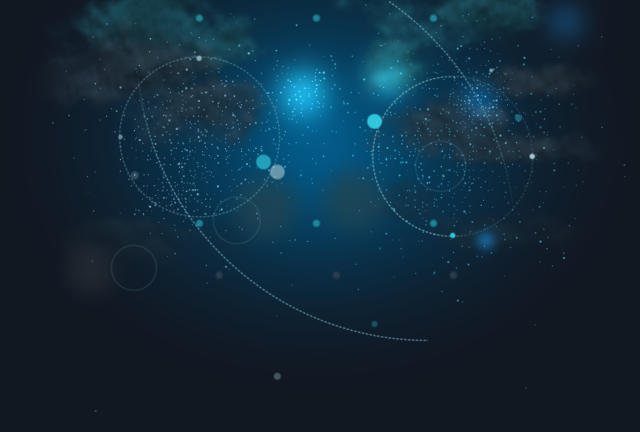
This background is drawn by a Shadertoy shader. Its source:

```glsl
const vec3 NIGHT = vec3(.066, .094, .135);
const vec3 BLUE = vec3(.01, .265, .405);
const vec3 TEAL = vec3(.13, .38, .44);
const vec3 SLATE = vec3(.21, .28, .33);
const vec3 CYAN = vec3(.18, .78, .86);
const vec3 AZURE = vec3(.04, .42, .68);
const vec3 PALE = vec3(.65, .78, .82);

float hash(vec2 p) {
    vec3 q = fract(p.xyx * .1031);
    q += dot(q, q.yzx + 33.33);
    return fract((q.x + q.y) * q.z);
}

float noise(vec2 p) {
    vec2 i = floor(p), f = fract(p);
    f = f * f * (3. - 2. * f);
    return mix(mix(hash(i), hash(i + vec2(1, 0)), f.x),
               mix(hash(i + vec2(0, 1)), hash(i + 1.), f.x), f.y);
}

float fbm(vec2 p) {
    float sum = 0., amp = .5;
    for (int i = 0; i < 5; i++) {
        sum += amp * noise(p);
        p = mat2(1.6, 1.2, -1.2, 1.6) * p + 7.3;
        amp *= .5;
    }
    return sum;
}

float glow(vec2 p, vec2 centre, float radius) {
    vec2 d = (p - centre) / radius;
    return exp(-dot(d, d));
}

float disc(vec2 p, vec2 centre, float radius, float soft) {
    return 1. - smoothstep(radius - soft, radius + soft, length(p - centre));
}

float ring(vec2 p, vec2 centre, float radius, float aa) {
    return 1. - smoothstep(.0003, .0003 + 1.3 * aa, abs(length(p - centre) - radius));
}

float dottedRing(vec2 p, vec2 centre, float radius, float aa) {
    vec2 d = p - centre;
    float count = floor(6.2832 * radius / .009);
    float dash = .6 + .4 * cos(atan(d.y, d.x) * count);
    return ring(p, centre, radius, aa) * dash;
}

// Elliptical cloud bank whose rim is broken up by noise
float puff(vec2 p, vec4 bank, float n) {
    return smoothstep(0., .75, 1. - length((p - bank.xy) / bank.zw) + (n - .5) * 1.8);
}

// One jittered speck per grid cell
float specks(vec2 p, float scale, float density, float aa) {
    vec2 cell = floor(p * scale), f = fract(p * scale);
    vec2 spot = .25 + .5 * vec2(hash(cell + 3.1), hash(cell + 17.7));
    float pick = hash(cell + 41.3);
    float size = mix(.0008, .0024, pow(hash(cell + 9.2), 4.));
    float lit = step(pick, density) * (.35 + .65 * hash(cell + 5.));
    return lit * disc(f / scale, spot / scale, size, aa);
}

void mainImage(out vec4 fragColor, in vec2 fragCoord) {
    vec2 p = fragCoord / iResolution.y;
    float aa = 1. / iResolution.y;

    // Blue night glow
    float halo = smoothstep(1.15, 0., length((p - vec2(.74, .68)) / vec2(.64, .51)));
    vec3 col = mix(NIGHT, BLUE, halo);
    col += vec3(0., .09, .13) * glow(p, vec2(.74, .66), .17);

    // Cloud banks: centre and radii
    vec4 upper[4] = vec4[](vec4(.36, .95, .25, .09), vec4(.53, .91, .13, .09),
        vec4(1.05, .98, .29, .09), vec4(.91, .835, .10, .085));
    vec4 lower[5] = vec4[](vec4(.30, .83, .25, .10), vec4(.47, .76, .16, .10),
        vec4(1.26, .81, .20, .05), vec4(1.22, .655, .20, .05), vec4(1.03, .715, .18, .075));
    vec4 faint[3] = vec4[](vec4(1.16, .47, .20, .06), vec4(.27, .45, .27, .07), vec4(.95, .53, .09, .05));
    float n = fbm(p * 9.), above = fbm((p + vec2(.005, .02)) * 9.);
    float light = clamp(.72 + 1.7 * (n - above), .3, 1.3);
    float tealBank = 0., greyBank = 0., mist = 0.;
    for (int i = 0; i < 4; i++) tealBank = max(tealBank, puff(p, upper[i], n));
    for (int i = 0; i < 5; i++) greyBank = max(greyBank, puff(p, lower[i], n));
    for (int i = 0; i < 3; i++) mist = max(mist, puff(p, faint[i], n));
    float sides = smoothstep(.05, .24, p.x) * smoothstep(1.47, 1.28, p.x);
    col = mix(col, TEAL * light, tealBank * .8 * sides);
    col = mix(col, SLATE * light, greyBank * .72 * sides);
    col = mix(col, SLATE * light * .8, mist * .3 * sides);

    // Bright hazes and blurred grey globes
    col += CYAN * (.5 * glow(p, vec2(.70, .785), .06) + .5 * glow(p, vec2(.90, .825), .05));
    col += AZURE * (.35 * glow(p, vec2(1.11, .765), .045) + .5 * glow(p, vec2(1.125, .443), .022)
        + .3 * glow(p, vec2(1.31, .95), .05));
    float globes = disc(p, vec2(.615, .52), .065, .045) + disc(p, vec2(.82, .535), .065, .045);
    col = mix(col, vec3(.13, .27, .32), globes * .75);
    col = mix(col, vec3(.17, .19, .22), .6 * disc(p, vec2(.21, .375), .05, .045));

    // Star dust
    float dust = glow(p, vec2(.47, .68), .17) + glow(p, vec2(1.05, .67), .19)
        + .7 * glow(p, vec2(.70, .77), .08);
    float knots = glow(p, vec2(.41, .555), .045) + glow(p, vec2(1.11, .77), .045);
    float stars = specks(p, 62., dust * .55, aa) + specks(p + 3., 110., dust * .3 + knots * .7, aa);
    col += mix(PALE, CYAN, smoothstep(.5, .9, p.x) * .7) * stars * .65;

    // Dotted orbits and thin rings
    float orbit = dottedRing(p, vec2(.462, .683), .185, aa) * .35;
    orbit += dottedRing(p, vec2(1.048, .638), .185, aa) * mix(.6, .15, smoothstep(1., 1.1, p.x));
    orbit += dottedRing(p, vec2(.99, .885), .673, aa) * step(p.x, .99) * smoothstep(.87, .6, p.y) * .55;
    orbit += dottedRing(p, vec2(.519, .442), .673, aa) * step(.9, p.x) * smoothstep(.42, .9, p.y) * .55;
    orbit += .12 * (ring(p, vec2(.31, .38), .052, aa) + ring(p, vec2(.548, .49), .054, aa)
        + ring(p, vec2(1.02, .615), .058, aa));
    col = mix(col, vec3(.5, .74, .8), orbit);

    // Rows of small lights
    for (int i = 0; i < 3; i++) {
        float x = .4615 + .271 * float(i);
        float lights = disc(p, vec2(x, .958), .008, .004) + disc(p, vec2(x, .483), .008, .004);
        col = mix(col, CYAN * .8, lights * .75);
        col = mix(col, SLATE, .7 * disc(p, vec2(x + .046, .363), .008, .004));
    }

    // Single lights: position, radius, strength
    vec4 cool[5] = vec4[](vec4(.867, .719, .017, 1), vec4(.61, .625, .017, .7),
        vec4(1.048, .455, .006, 1), vec4(1.2, .727, .008, .4), vec4(.867, .25, .007, .3));
    vec4 pale[7] = vec4[](vec4(.642, .602, .017, .6), vec4(1.232, .638, .006, 1), vec4(.461, .865, .006, .8),
        vec4(.279, .683, .005, .6), vec4(.312, .594, .009, .25), vec4(.642, .129, .008, .35), vec4(1.137, .837, .004, .8));
    for (int i = 0; i < 5; i++) col = mix(col, CYAN, cool[i].w * disc(p, cool[i].xy, cool[i].z, .003));
    for (int i = 0; i < 7; i++) col = mix(col, PALE, pale[i].w * disc(p, pale[i].xy, pale[i].z, .003));

    fragColor = vec4(col, 1.);
}
```
